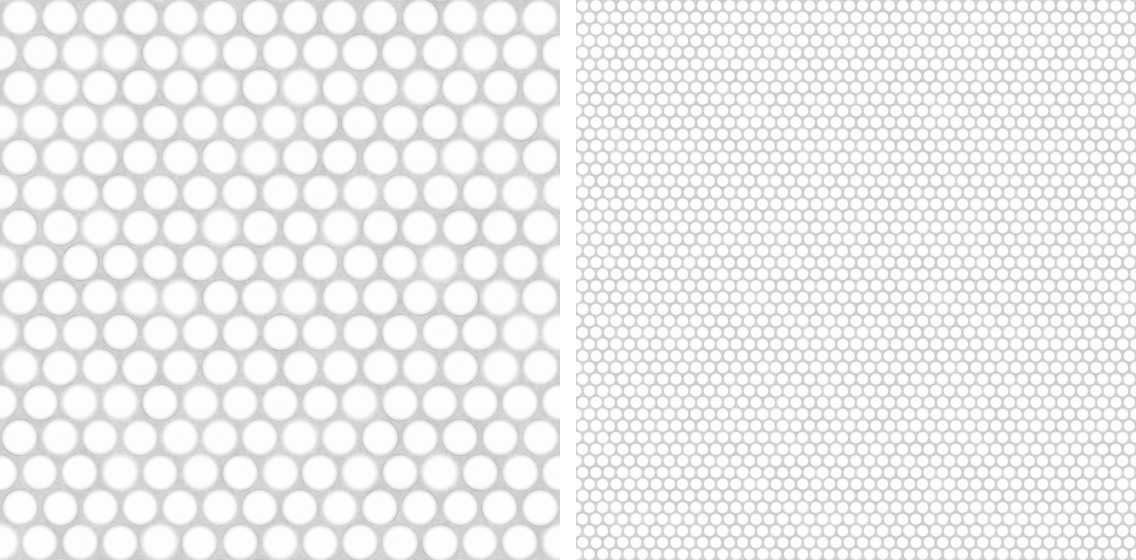
Left, the tile; right, the same tile 3 across and 3 down.
This pattern is drawn by a Shadertoy shader. Its source:

```glsl
// Staggered white glazed penny-round tiles set in pale grey speckled grout.

const float COLUMNS = 14.0;
const float ROWS = 16.0;             // even, so the stagger wraps
const float RADIUS = 0.447;          // in column pitches
const float GLAZE_WHITE = 0.994;
const float GLAZE_EDGE = 0.875;
const float GROUT_GREY = 0.818;

// Integer hash: two values in 0..1 per lattice cell
vec2 hash2(vec2 cell, float seed) {
    uvec2 q = uvec2(ivec2(cell) + 4096) * uvec2(1597334673u, 3812015801u);
    uint n = (q.x ^ q.y ^ (uint(seed) * 747796405u)) * 1597334673u;
    n = (n ^ (n >> 15)) * 2246822519u;
    n ^= n >> 13;
    return vec2(n & 65535u, n >> 16) / 65535.0;
}

// Dot product of a random unit gradient with the offset from its corner
float cornerSlope(vec2 corner, vec2 offset, float period, float seed) {
    float angle = 6.2831853 * hash2(mod(corner, period), seed).x;
    return dot(vec2(cos(angle), sin(angle)), offset);
}

// Gradient noise, about -0.7..0.7, wrapping after a whole period
float wrappedNoise(vec2 uv, float period, float seed) {
    vec2 p = uv * period;
    vec2 i = floor(p);
    vec2 f = p - i;
    vec2 w = f * f * f * (f * (f * 6.0 - 15.0) + 10.0);
    vec2 e = vec2(1.0, 0.0);
    float low = mix(cornerSlope(i, f, period, seed),
                    cornerSlope(i + e.xy, f - e.xy, period, seed), w.x);
    float high = mix(cornerSlope(i + e.yx, f - e.yx, period, seed),
                     cornerSlope(i + e.xx, f - e.xx, period, seed), w.x);
    return mix(low, high, w.y);
}

// Nearest disc: x = signed distance to its rim, yz = its wrapped cell
vec3 nearestTile(vec2 uv) {
    float rowPitch = COLUMNS / ROWS;
    vec2 p = uv * COLUMNS;
    float baseRow = floor(p.y / rowPitch - 0.5);
    vec3 best = vec3(1e3, 0.0, 0.0);
    for (int k = 0; k < 2; k++) {
        float row = baseRow + float(k);
        float stagger = 0.5 * mod(row, 2.0);
        float column = floor(p.x - stagger + 0.5);
        vec2 cell = mod(vec2(column, row), vec2(COLUMNS, ROWS));
        vec2 jitter = (hash2(cell, 1.0) - 0.5) * 0.026;
        float radius = RADIUS + (hash2(cell, 2.0).x - 0.5) * 0.012;
        vec2 center = vec2(column + stagger, (row + 0.5) * rowPitch) + jitter;
        float d = length(p - center) - radius;
        if (d < best.x) best = vec3(d, cell);
    }
    return best;
}

// Sandy grout with soft cloudy patches and sparse dark grains
float groutShade(vec2 uv) {
    float clouds = wrappedNoise(uv, 11.0, 3.0) + 0.6 * wrappedNoise(uv, 37.0, 4.0);
    float grain = wrappedNoise(uv, 110.0, 5.0) + wrappedNoise(uv, 230.0, 6.0);
    float pits = smoothstep(0.3, 0.6, wrappedNoise(uv, 170.0, 7.0));
    return GROUT_GREY + 0.035 * clouds + 0.035 * grain - 0.035 * pits;
}

// Flat white face rolling off to a greyer rounded edge
float glazeShade(float d, float paleness, float smudge) {
    float bevel = smoothstep(-0.135, 0.005, d);
    float edge = mix(GLAZE_EDGE, 0.91, paleness);
    return mix(GLAZE_WHITE + 0.008 * min(smudge, 0.0), edge, bevel * bevel);
}

void mainImage(out vec4 fragColor, in vec2 fragCoord) {
    vec2 uv = fragCoord / iResolution.xy;
    float pixel = COLUMNS / min(iResolution.x, iResolution.y);

    vec3 tile = nearestTile(uv);
    float d = tile.x;
    vec2 variation = hash2(tile.yz, 8.0);
    float paleness = smoothstep(0.6, 1.0, variation.x);
    float smudge = wrappedNoise(uv, 43.0, 9.0);

    // Grout, lightened by haze around the paler tiles
    float grout = groutShade(uv);
    grout += 0.05 * paleness * (1.0 - smoothstep(0.0, 0.11, d));

    // Uneven dark line where grout meets the rim
    float seam = exp(-pow((d - 0.008) / 0.016, 2.0));
    float seamWear = smoothstep(-0.35, 0.45, wrappedNoise(uv, 29.0, 10.0));
    float seamDepth = 0.09 * seamWear * (0.3 + 0.7 * variation.y) * (1.0 - paleness);

    // Tile over grout
    float coverage = 1.0 - smoothstep(-0.6 * pixel - 0.006, 0.6 * pixel + 0.006, d);
    float shade = mix(grout, glazeShade(d, paleness, smudge), coverage);
    shade -= seamDepth * seam;

    fragColor = vec4(vec3(clamp(shade, 0.0, 1.0)), 1.0);
}
```
